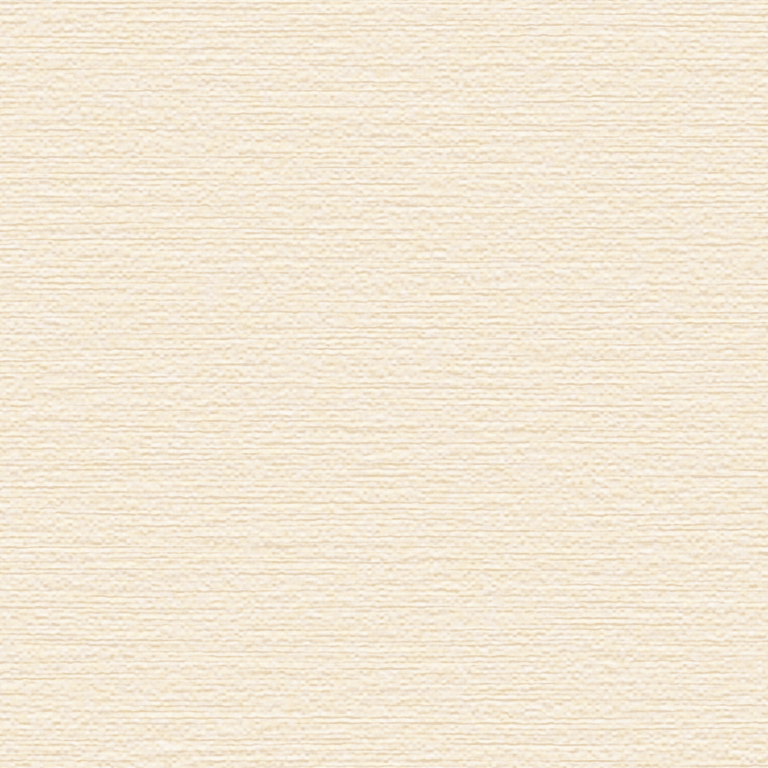
This texture is drawn by a WebGL 1 fragment shader. Its source:

```glsl
precision highp float;
uniform vec2 u_resolution;

#define SHADOW vec3(0.908, 0.838, 0.735)
#define BASE vec3(0.958, 0.913, 0.840)
#define LIGHT vec3(0.982, 0.957, 0.900)
#define ROWS 140.0
#define RIDGE 0.12
#define FIBRE 0.40
#define CRINKLE 0.62
#define GRAIN 0.34
#define FURROW 0.56
#define TINT 0.06

float hash(vec2 p) {
  vec3 q = fract(p.xyx * vec3(0.1031, 0.1030, 0.0973));
  q += dot(q, q.yzx + 33.33);
  return fract((q.x + q.y) * q.z);
}

float noise(vec2 p) {
  vec2 i = floor(p), f = fract(p);
  f = f * f * (3.0 - 2.0 * f);
  vec2 e = vec2(1.0, 0.0);
  return mix(mix(hash(i), hash(i + e.xy), f.x),
             mix(hash(i + e.yx), hash(i + e.xx), f.x), f.y);
}

// Embossed noise: lit and shaded sides cancel out over larger areas
float relief(vec2 p) {
  return noise(p) - noise(p + vec2(0.0, 1.0));
}

// Distance to the nearest scattered grain
float cellular(vec2 p) {
  vec2 cell = floor(p);
  float nearest = 2.0;
  for (int y = -1; y <= 1; y++) {
    for (int x = -1; x <= 1; x++) {
      vec2 c = cell + vec2(float(x), float(y));
      vec2 seed = c + vec2(hash(c + 17.0), hash(c + 91.0));
      nearest = min(nearest, distance(p, seed));
    }
  }
  return nearest;
}

void main() {
  vec2 uv = gl_FragCoord.xy / u_resolution;

  // Slight waviness of the threads
  vec2 p = uv;
  p.y += 0.0016 * (noise(uv * vec2(120.0, 130.0)) - 0.5);

  // Thread rows, each with a thin furrow broken into dashes
  float v = p.y * ROWS + 0.5 * noise(p * vec2(4.0, 30.0));
  float row = floor(v);
  float center = 0.35 + 0.3 * hash(vec2(row, 5.0));
  float offset = abs(fract(v) - center);
  float along = p.x + hash(vec2(row, 8.0));
  float depth = smoothstep(0.2, 0.95, noise(vec2(along * 9.0, row * 3.0)));
  depth *= 0.55 + 0.9 * noise(vec2(along * 60.0, row * 3.0 + 1.0));
  float furrow = depth * (1.0 - smoothstep(0.04, 0.34, offset) - 0.36);
  float ridge = -cos(6.2832 * (v - center));

  // Fine texture, strongest where the furrows are shallow
  float fibre = relief(p * vec2(14.0, 225.0) + 7.0);
  float crinkle = relief(p * vec2(185.0, 240.0) + 300.0) * (1.2 - 0.5 * depth);
  float grain = 0.45 - cellular(p * vec2(190.0, ROWS * 1.6));

  float tone = 0.535 + RIDGE * ridge + FIBRE * fibre
             + CRINKLE * crinkle + GRAIN * grain - FURROW * furrow;
  tone = clamp(tone, -0.1, 1.12);

  vec3 color = tone < 0.5 ? mix(SHADOW, BASE, tone * 2.0)
                          : mix(BASE, LIGHT, tone * 2.0 - 1.0);

  // Small flecks of warmer and cooler cream
  float warmth = noise(uv * vec2(95.0, 190.0) + 500.0) - 0.5;
  color += TINT * warmth * vec3(0.06, -0.12, -1.0);

  gl_FragColor = vec4(clamp(color, 0.0, 1.0), 1.0);
}
```
